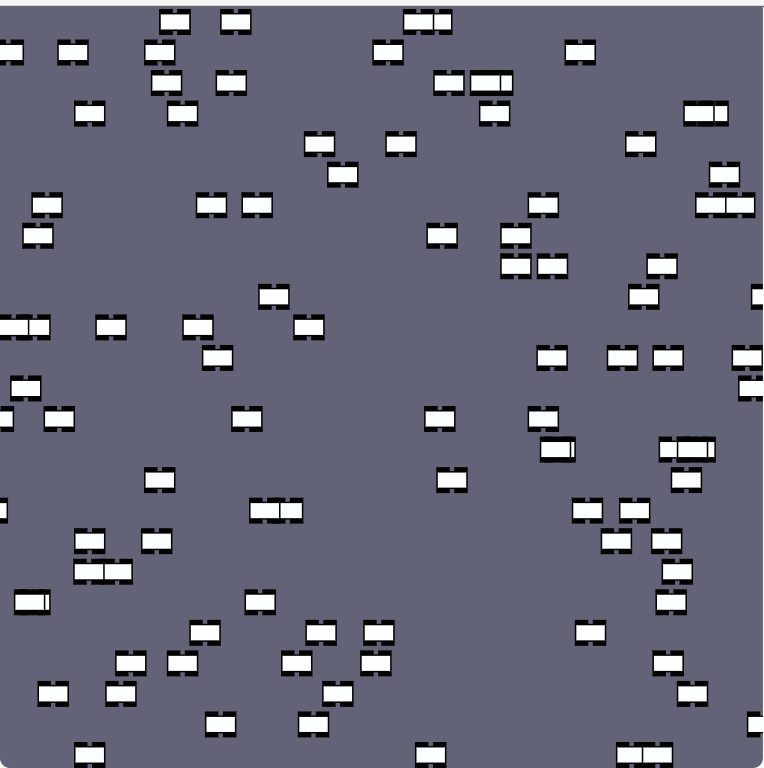
Reproduce this pattern procedurally as a Shadertoy shader.

```glsl
// Scattered white cards with notched black frames, set in rows on a slate panel.
#define ROW_PITCH 0.03977
#define TOP_BAR 0.0075
#define SLOTS 7
#define FILL_CHANCE 0.56
#define CARD_HALF vec2(0.0205, 0.0169)
#define FACE_HALF vec2(0.0185, 0.0098)
#define NOTCH_HALF vec2(0.0029, 0.0052)
#define CORNER_RADIUS 0.013
#define SLATE vec3(0.39, 0.39, 0.47)
#define INK vec3(0.01)
#define PAPER vec3(0.99, 1.0, 1.0)
#define BAR_EDGE vec3(0.41, 0.41, 0.42)

float hash(vec2 p) {
    return fract(sin(dot(p, vec2(127.1, 311.7))) * 43758.5453);
}

float boxDistance(vec2 p, vec2 halfSize) {
    vec2 d = abs(p) - halfSize;
    return length(max(d, 0.0)) + min(max(d.x, d.y), 0.0);
}

// Coverage of a shape, smoothed over one pixel
float coverage(float distance) {
    return clamp(0.5 - distance * iResolution.y, 0.0, 1.0);
}

// Black frame with a notch at top and bottom, then the white face
vec3 paintCard(vec3 color, vec2 p) {
    vec2 notchPoint = vec2(p.x, abs(p.y) - CARD_HALF.y);
    float frame = max(boxDistance(p, CARD_HALF), -boxDistance(notchPoint, NOTCH_HALF));
    color = mix(color, INK, coverage(frame));
    return mix(color, PAPER, coverage(boxDistance(p, FACE_HALF)));
}

void mainImage(out vec4 fragColor, in vec2 fragCoord) {
    vec2 uv = fragCoord / iResolution.y;
    float aspect = iResolution.x / iResolution.y;
    vec3 color = SLATE;

    // Rows counted down from the top bar
    float depth = (1.0 - uv.y - TOP_BAR - 0.0012) / ROW_PITCH;
    float row = floor(depth);
    float localY = (0.5 - fract(depth)) * ROW_PITCH;

    // Cards at random places along the row, later ones on top
    for (int i = 0; i < SLOTS; i++) {
        vec2 seed = vec2(row + 3.0, float(i) + 1.0);
        if (hash(seed + 41.3) < FILL_CHANCE) {
            float centerX = mix(-0.01, aspect + 0.01, hash(seed));
            color = paintCard(color, vec2(uv.x - centerX, localY));
        }
    }

    // Panel outline: rounded lower corners and a thin right margin
    vec2 panelHalf = vec2(0.5 * aspect - 0.0007, 0.5 + CORNER_RADIUS);
    vec2 panelPoint = uv - vec2(panelHalf.x, panelHalf.y);
    float panel = boxDistance(panelPoint, panelHalf - CORNER_RADIUS) - CORNER_RADIUS;
    color = mix(PAPER, color, coverage(panel));

    // Light bar along the top with a dark lower edge
    color = mix(color, BAR_EDGE, coverage(1.0 - TOP_BAR - 0.0018 - uv.y));
    color = mix(color, PAPER * 0.97, coverage(1.0 - TOP_BAR - uv.y));

    fragColor = vec4(color, 1.0);
}
```
